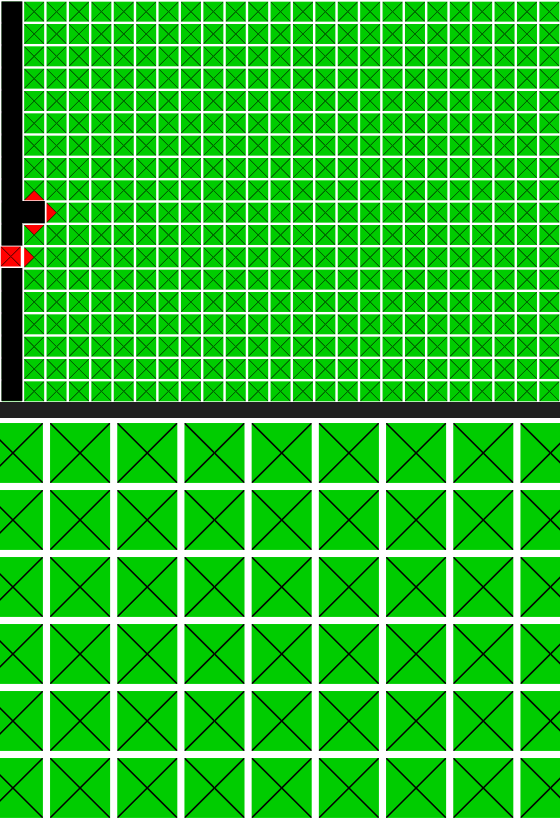
Top, the full canvas; bottom, a detail of the centre.
Give the GLSL for this pattern, as a Shadertoy shader.

```glsl
// Draws a grid of crossed green tiles with a black corridor and red marked wedges.

const vec2 GRID = vec2(25.0, 18.0);
const vec2 TILE_CENTER = vec2(0.525, 0.522);
const float TILE_HALF = 0.447;
const float LINE_HALF = 0.0115;

const vec2 START_CELL = vec2(0.0, 11.0);
const vec2 BRANCH_CELL = vec2(1.0, 9.0);

const vec3 WHITE = vec3(1.0);
const vec3 GREEN = vec3(0.0, 0.8, 0.0);
const vec3 RED = vec3(1.0, 0.0, 0.0);
const vec3 BLACK = vec3(0.0);

// Smoothed step across one pixel
float edge(float d, float px) {
    return clamp(0.5 + d / px, 0.0, 1.0);
}

// Pixel coverage of the interval lo..hi, correct for thin lines too
float band(float x, float lo, float hi, float px) {
    return edge(x - lo, px) - edge(x - hi, px);
}

float box(vec2 p, vec2 lo, vec2 hi, float px) {
    return band(p.x, lo.x, hi.x, px) * band(p.y, lo.y, hi.y, px);
}

// Both diagonals of a tile
float cross45(vec2 p, float halfWidth, float px) {
    vec2 d = vec2(p.x - p.y, p.x + p.y) * 0.70711;
    return max(band(d.x, -halfWidth, halfWidth, px),
               band(d.y, -halfWidth, halfWidth, px));
}

// Quarter of a tile that faces a source cell, if that cell is a direct neighbour
float wedgeToward(vec2 source, vec2 cell, vec2 p, float px) {
    vec2 dir = source - cell;
    float adjacent = float(abs(dir.x) + abs(dir.y) == 1.0);
    float along = dot(p, dir);
    float across = abs(p.x * dir.y - p.y * dir.x);
    return adjacent * edge((along - across) * 0.70711, px);
}

// Black column, broken at the start cell, with one side branch
float corridor(vec2 p, float px) {
    float margin = 0.065;
    float upper = box(p, vec2(margin), vec2(1.0, START_CELL.y), px);
    float lower = box(p, vec2(margin, START_CELL.y + 1.0),
                      vec2(1.0, GRID.y - 0.05), px);
    float branch = box(p, vec2(margin, BRANCH_CELL.y), BRANCH_CELL + 1.0, px);
    return max(max(upper, lower), branch);
}

void mainImage(out vec4 fragColor, in vec2 fragCoord) {
    // Grid position, counted from the top left
    vec2 uv = fragCoord / iResolution.xy;
    vec2 pos = vec2(uv.x, 1.0 - uv.y) * GRID;
    float px = GRID.x / iResolution.x;

    vec2 cell = floor(pos);
    float isStart = float(cell == START_CELL);
    vec2 p = fract(pos) - TILE_CENTER + isStart * vec2(0.045, 0.037);

    // Tile fill and red marks
    float marked = max(isStart, max(wedgeToward(START_CELL, cell, p, px),
                                    wedgeToward(BRANCH_CELL, cell, p, px)));
    vec3 tile = mix(GREEN, RED, marked);
    tile = mix(tile, BLACK, cross45(p, LINE_HALF, px));

    // Tiles on white, then the corridor on top
    vec3 color = mix(WHITE, tile, box(p, vec2(-TILE_HALF), vec2(TILE_HALF), px));
    color = mix(color, BLACK, corridor(pos, px));

    fragColor = vec4(color, 1.0);
}
```
